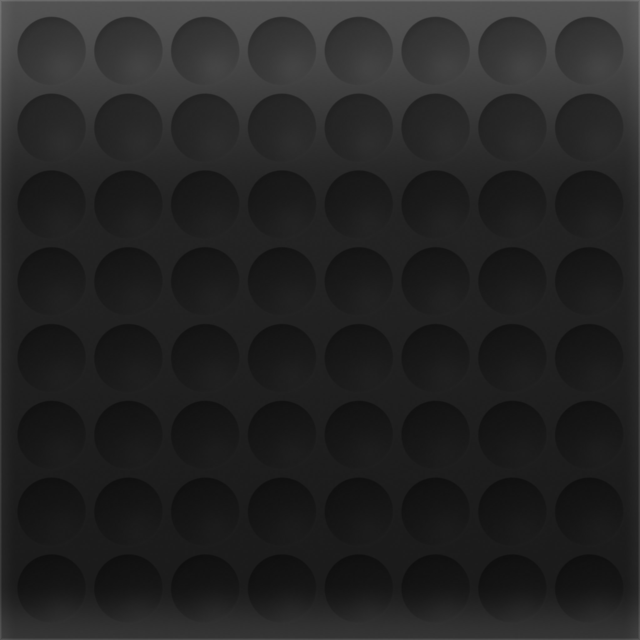
Reproduce this pattern procedurally as a three.js fragment shader.

```glsl
// Dark rubber panel with an eight by eight grid of shaded round dimples.
varying vec2 vUv;

const float COUNT = 8.0;
const float PITCH = 0.12;
const vec2 FIRST_CENTER = vec2(0.0807, 0.0803);
const float RADIUS = 0.0534;
const float SOFTNESS = 0.0016;
const float BASE_LOW = 0.106;
const float BASE_HIGH = 0.135;
const float TOP_GLOW = 0.19;
const float BOTTOM_GLOW = 0.10;
const float SIDE_GLOW = 0.035;
const float MARGIN = 0.026;
const float BORDER_WIDTH = 0.0022;
const float BORDER_LIGHT = 0.09;
const vec2 GLINT_CENTER = vec2(0.28, -0.50);
const float GRAIN = 0.004;
const float GRAIN_CELLS = 256.0;

float hash(vec2 p) {
  vec3 q = fract(vec3(p.xyx) * 0.1031);
  q += dot(q, q.yzx + 33.33);
  return fract((q.x + q.y) * q.z);
}

// Panel tone: lit from above, with faint light along the other edges
float panelTone(vec2 uv) {
  float tone = mix(BASE_LOW, BASE_HIGH, smoothstep(0.1, 0.65, uv.y));
  tone += TOP_GLOW * smoothstep(0.66, 1.02, uv.y);
  tone += BOTTOM_GLOW * (1.0 - smoothstep(0.0, 0.09, uv.y));
  float side = min(uv.x, 1.0 - uv.x);
  return tone + SIDE_GLOW * (1.0 - smoothstep(0.0, MARGIN, side));
}

// Brightness inside a dimple relative to the panel; p is in radii
float dimpleShade(vec2 p, float variation) {
  float slope = dot(p, normalize(vec2(0.35, -1.0)));
  float shade = 0.76 + 0.16 * slope;
  vec2 offset = p - GLINT_CENTER;
  shade += (0.13 + 0.04 * variation) * exp(-3.5 * dot(offset, offset));
  float upperRim = smoothstep(0.72, 1.0, length(p)) * smoothstep(-0.3, 0.9, -slope);
  return shade - 0.05 * upperRim;
}

void main() {
  float tone = panelTone(vUv);

  // Nearest dimple in the grid
  vec2 cell = clamp(floor((vUv - FIRST_CENTER) / PITCH + 0.5), 0.0, COUNT - 1.0);
  vec2 local = vUv - FIRST_CENTER - cell * PITCH;
  float dist = length(local) - RADIUS;
  float inside = 1.0 - smoothstep(-SOFTNESS, SOFTNESS, dist);
  float variation = hash(cell + 7.0) - 0.5;
  tone *= mix(1.0, dimpleShade(local / RADIUS, variation), inside);

  // Faint light on the lower right lip
  float lip = exp(-pow(dist / 0.0025, 2.0));
  tone += 0.006 * lip * smoothstep(0.2, 1.0, dot(local / RADIUS, vec2(0.6, -0.8)));

  // Thin bright border
  vec2 toEdge = min(vUv, 1.0 - vUv);
  float border = 1.0 - smoothstep(0.5 * BORDER_WIDTH, 1.5 * BORDER_WIDTH, min(toEdge.x, toEdge.y));
  tone += BORDER_LIGHT * border;

  // Fine surface grain
  tone += GRAIN * (hash(floor(vUv * GRAIN_CELLS)) - 0.5);

  gl_FragColor = vec4(vec3(tone), 1.0);
}
```
